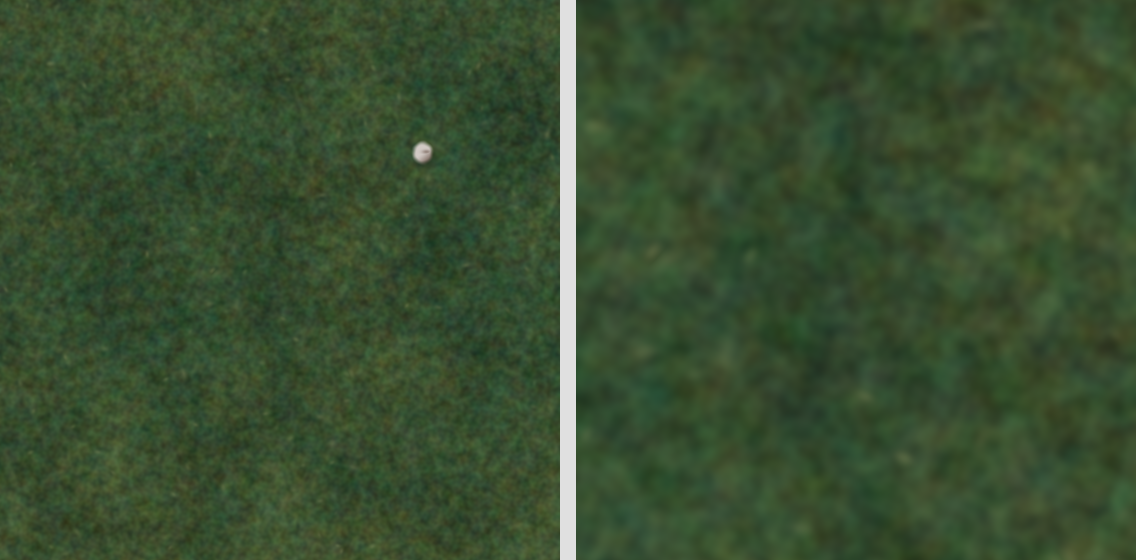
Left: the whole. Right: its middle third, enlarged.
Reproduce this texture procedurally as a Shadertoy shader.

```glsl
// A soft, distant lawn with one pale pebble lying in it.
// Layers of gradient noise vary brightness and hue separately; broad bands
// shift the turf from cool to warm, and scattered flecks suggest blade tips.

const vec3 COOL_TURF = vec3(0.182, 0.281, 0.177);
const vec3 WARM_TURF = vec3(0.254, 0.320, 0.182);
const vec3 PALE_TIP = vec3(0.45, 0.49, 0.32);
const vec3 SHADE = vec3(0.10, 0.18, 0.14);
const vec3 PEBBLE_LIGHT = vec3(0.82, 0.79, 0.77);
const vec3 PEBBLE_DARK = vec3(0.46, 0.38, 0.34);

vec2 hash22(vec2 cell, float seed) {
    vec3 p = fract(vec3(cell.xyx + seed * 17.3) * vec3(0.1031, 0.1030, 0.0973));
    p += dot(p, p.yzx + 33.33);
    return fract((p.xx + p.yz) * p.zy);
}

float cornerSlope(vec2 cell, vec2 offset, float seed) {
    float angle = 6.2832 * hash22(cell, seed).x;
    return dot(vec2(cos(angle), sin(angle)), offset);
}

// Gradient noise, roughly -0.7 to 0.7
float gradientNoise(vec2 p, float seed) {
    vec2 cell = floor(p), f = fract(p);
    vec2 w = f * f * f * (f * (f * 6.0 - 15.0) + 10.0);
    vec2 e = vec2(1.0, 0.0);
    float low = mix(cornerSlope(cell, f, seed),
                    cornerSlope(cell + e.xy, f - e.xy, seed), w.x);
    float high = mix(cornerSlope(cell + e.yx, f - e.yx, seed),
                     cornerSlope(cell + e.xx, f - e.xx, seed), w.x);
    return mix(low, high, w.y);
}

mat2 rotation(float angle) {
    float c = cos(angle), s = sin(angle);
    return mat2(c, -s, s, c);
}

// Octaves turned against each other to hide the lattice
float grain(vec2 p, float scale, float seed) {
    float sum = 0.0, weight = 0.55;
    for (int i = 0; i < 3; i++) {
        p = rotation(0.9) * p;
        sum += weight * gradientNoise(p * scale, seed + float(i));
        scale *= 1.75;
        weight *= 0.85;
    }
    return sum;
}

// Soft elongated spots in a jittered grid; share is the chance per cell
float flecks(vec2 uv, float density, float share, float seed) {
    vec2 p = uv * density, cell = floor(p);
    float cover = 0.0;
    for (int y = -1; y <= 1; y++) {
        for (int x = -1; x <= 1; x++) {
            vec2 id = cell + vec2(x, y);
            vec2 shape = hash22(id, seed + 1.0);
            vec2 pick = hash22(id, seed + 2.0);
            vec2 d = rotation(3.1416 * shape.x) * (p - id - hash22(id, seed));
            d /= mix(vec2(0.20, 0.13), vec2(0.36, 0.20), shape.y);
            cover = max(cover, step(pick.x, share) * pick.y * exp(-dot(d, d)));
        }
    }
    return cover;
}

// Warmth rises near the foot of the lawn and toward the upper left
float turfWarmth(vec2 uv) {
    float foot = 1.0 - smoothstep(0.0, 0.48, uv.y);
    float head = smoothstep(0.68, 1.0, uv.y) * (0.75 - 0.4 * uv.x);
    float drift = 0.75 * gradientNoise(uv * 4.0, 3.0) + 0.5 * gradientNoise(uv * 11.0, 5.0);
    return clamp(0.26 + 0.65 * foot + 0.6 * head + drift, 0.0, 1.0);
}

vec3 turf(vec2 uv) {
    vec3 color = mix(COOL_TURF, WARM_TURF, turfWarmth(uv));
    float light = 0.46 * grain(uv, 36.0, 10.0) + 0.20 * gradientNoise(uv * 7.0, 8.0);
    float redness = grain(uv, 25.0, 20.0);
    float blueness = grain(uv, 23.0, 30.0);
    color *= 1.0 + light;
    color += redness * vec3(0.070, -0.015, -0.005);
    color += blueness * vec3(-0.015, 0.003, 0.065);
    color = mix(color, SHADE, 0.36 * flecks(uv, 38.0, 0.20, 40.0));
    return mix(color, PALE_TIP, 0.48 * flecks(uv, 42.0, 0.15, 50.0));
}

// Rounded stone with a soft shadow and a small dent
vec3 addPebble(vec3 color, vec2 uv, vec2 center, float radius) {
    vec2 d = (uv - center) / radius;
    vec2 fromShadow = d - vec2(0.3, -0.65);
    float shadow = exp(-1.6 * dot(fromShadow, fromShadow));
    color = mix(color, SHADE * 0.8, 0.55 * shadow);
    float edge = length(d * vec2(1.06, 0.95)) + 0.12 * gradientNoise(d * 1.4, 60.0);
    float shade = smoothstep(-0.1, 1.0, dot(d, vec2(0.55, -0.65)));
    vec2 dent = (d - vec2(0.35, 0.1)) / vec2(0.42, 0.2);
    shade = max(shade, 0.65 * exp(-dot(dent, dent)));
    vec3 stone = mix(PEBBLE_LIGHT, PEBBLE_DARK, shade);
    return mix(color, stone, 1.0 - smoothstep(0.62, 1.18, edge));
}

void mainImage(out vec4 fragColor, in vec2 fragCoord) {
    vec2 uv = fragCoord / iResolution.y;
    vec3 color = addPebble(turf(uv), uv, vec2(0.755, 0.727), 0.019);
    fragColor = vec4(clamp(color, 0.0, 1.0), 1.0);
}
```
